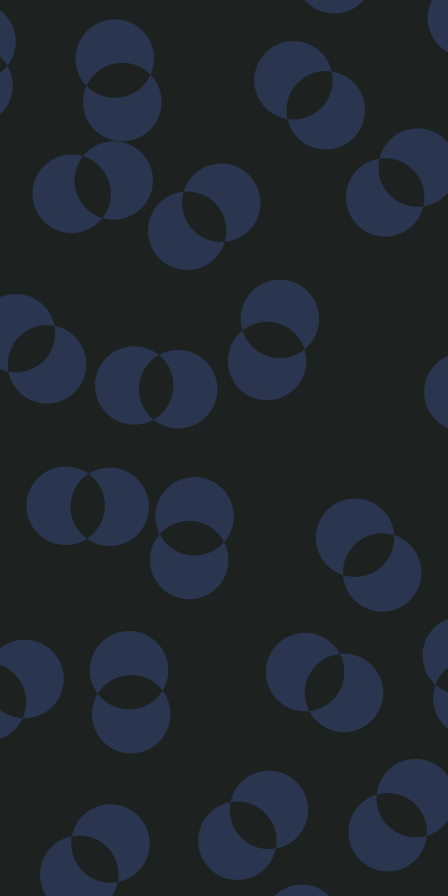
Reproduce this pattern procedurally as a Shadertoy shader.

```glsl
// Scattered pairs of overlapping discs, dark blue on near-black.
// Each cell of a staggered, jittered grid holds one randomly turned pair;
// coverage is combined by exclusive-or, so every overlap stays dark.

const vec3 GROUND = vec3(0.112, 0.128, 0.125);
const vec3 DISC   = vec3(0.163, 0.212, 0.308);

// All lengths are fractions of the canvas width.
const float CELL        = 0.335;
const float RADIUS      = 0.0875;
const float HALF_GAP    = 0.0492;  // from pair centre to disc centre
const float JITTER      = 0.52;    // full range, in cells
const float TAU         = 6.2831853;

float hash(vec2 p, float seed) {
    return fract(sin(dot(p, vec2(127.1, 311.7)) + seed * 74.7) * 43758.5453);
}

// Soft exclusive-or of two coverages
float exclusive(float a, float b) {
    return a + b - 2.0 * a * b;
}

// Antialiased coverage of a disc
float disc(vec2 p, float radius, float blur) {
    return 1.0 - smoothstep(-blur, blur, length(p) - radius);
}

// Two discs set apart along an angle, with their lens cut out
float discPair(vec2 p, float angle, float blur) {
    vec2 arm = HALF_GAP * vec2(cos(angle), sin(angle));
    return exclusive(disc(p - arm, RADIUS, blur), disc(p + arm, RADIUS, blur));
}

// Centre of the pair that belongs to a cell; odd rows shift by half a cell
vec2 pairCentre(vec2 cell) {
    vec2 jitter = vec2(hash(cell, 1.0), hash(cell, 2.0)) - 0.5;
    vec2 stagger = vec2(0.5 * mod(cell.y, 2.0), 0.0);
    return (cell + 0.5 + stagger + JITTER * jitter) * CELL;
}

// Coverage of all pairs that can reach this point
float scatter(vec2 p, float blur) {
    vec2 home = floor(p / CELL);
    float ink = 0.0;
    for (int y = -1; y <= 1; y++) {
        for (int x = -1; x <= 1; x++) {
            vec2 cell = home + vec2(x, y);
            float angle = TAU * hash(cell, 3.0);
            ink = exclusive(ink, discPair(p - pairCentre(cell), angle, blur));
        }
    }
    return ink;
}

void mainImage(out vec4 fragColor, in vec2 fragCoord) {
    vec2 p = fragCoord / iResolution.x;
    float blur = 0.75 / iResolution.x;
    fragColor = vec4(mix(GROUND, DISC, scatter(p, blur)), 1.0);
}
```
